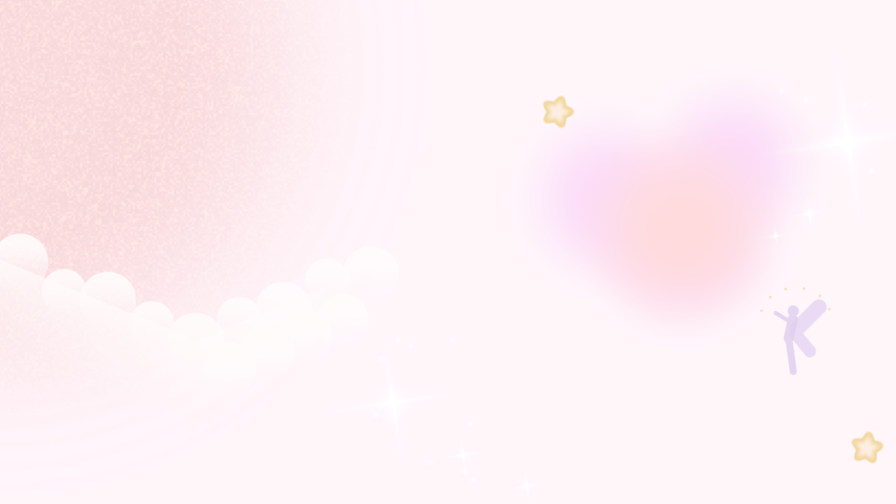
A Shadertoy shader for this background:

```glsl
const vec3 BLUSH_WHITE = vec3(1.0, 0.963, 0.982);
const vec3 ROSE = vec3(0.98, 0.86, 0.87);
const vec3 APRICOT = vec3(0.985, 0.91, 0.85);
const vec3 CLOUD = vec3(1.0, 0.985, 0.985);
const vec3 LILAC = vec3(0.985, 0.865, 0.975);
const vec3 PEACH = vec3(1.0, 0.86, 0.87);
const vec3 GOLD = vec3(0.94, 0.83, 0.57);
const vec3 CREAM = vec3(0.99, 0.93, 0.88);
const vec3 LAVENDER = vec3(0.89, 0.82, 0.95);

float hash(vec2 p) {
    vec3 q = fract(vec3(p.xyx) * 0.1031);
    q += dot(q, q.yzx + 33.33);
    return fract((q.x + q.y) * q.z);
}

float noise(vec2 p) {
    vec2 i = floor(p), f = fract(p);
    f = f * f * (3.0 - 2.0 * f);
    return mix(mix(hash(i), hash(i + vec2(1, 0)), f.x),
               mix(hash(i + vec2(0, 1)), hash(i + vec2(1, 1)), f.x), f.y);
}

mat2 rotation(float a) {
    return mat2(cos(a), sin(a), -sin(a), cos(a));
}

float cover(float d) {
    float aa = 1.0 / iResolution.y;
    return 1.0 - smoothstep(-aa, aa, d);
}

float blob(vec2 p, vec2 center, float radius) {
    return 1.0 - smoothstep(0.15 * radius, radius, length(p - center));
}

float capsule(vec2 p, vec2 a, vec2 b, float r) {
    vec2 v = b - a;
    return length(p - a - v * clamp(dot(p - a, v) / dot(v, v), 0.0, 1.0)) - r;
}

// Four tapered arms around a soft core
float sparkle(vec2 p, float size) {
    vec2 q = abs(p * rotation(0.15)) / size;
    vec2 taper = pow(max(1.0 - q, 0.0), vec2(1.5));
    vec2 arm = taper * exp(-q.yx * 32.0);
    return clamp(arm.x + arm.y + 0.5 * exp(-dot(q, q) * 30.0), 0.0, 1.0);
}

void paintPuff(inout vec3 col, vec2 p, vec2 center, float r) {
    vec2 q = p - center;
    float fade = smoothstep(-1.3 * r, 0.7 * r, q.y);
    col = mix(col, CLOUD, 0.9 * fade * cover(length(q) - r));
}

void paintStar(inout vec3 col, vec2 p, float turn) {
    float r = length(p);
    float edge = 0.028 + 0.005 * cos(5.0 * (atan(p.x, p.y) - turn));
    vec3 tint = mix(CREAM, GOLD, smoothstep(0.25, 0.95, r / edge));
    col = mix(col, tint, 0.9 * (1.0 - smoothstep(-0.004, 0.003, r - edge)));
}

void paintFairy(inout vec3 col, vec2 p) {
    float wings = min(capsule(p, vec2(0.004, 0.02), vec2(0.046, 0.062), 0.015),
                      capsule(p, vec2(0.0, 0.008), vec2(0.028, -0.026), 0.012));
    float body = length(p - vec2(-0.005, 0.054)) - 0.011;
    body = min(body, capsule(p, vec2(-0.006, 0.038), vec2(-0.014, 0.0), 0.010));
    body = min(body, capsule(p, vec2(-0.014, 0.0), vec2(-0.005, -0.066), 0.007));
    body = min(body, capsule(p, vec2(-0.01, 0.032), vec2(-0.04, 0.05), 0.004));
    col = mix(col, LAVENDER, 0.75 * cover(wings));
    col = mix(col, LAVENDER * 0.98, 0.8 * cover(body));
    // Gold dust
    for (float i = 0.0; i < 6.0; i++) {
        float a = 0.3 + i * 0.52;
        vec2 speck = vec2(0.07 * cos(a), 0.04 + 0.06 * sin(a));
        col = mix(col, GOLD, 0.6 * cover(length(p - speck) - 0.0025));
    }
}

void mainImage(out vec4 fragColor, in vec2 fragCoord) {
    vec2 p = fragCoord / iResolution.y;
    vec3 col = BLUSH_WHITE;

    // Grainy rose glow with faint outer rings
    float r = length(p - vec2(0.0, 0.87));
    float rose = 1.0 - smoothstep(0.3, 0.8, r);
    float grain = noise(p * 230.0);
    col = mix(col, mix(ROSE, APRICOT, 0.6 * smoothstep(0.6, 1.0, grain)), rose);
    col += 0.035 * rose * (grain - 0.5);
    float rings = smoothstep(0.6, 0.7, r) * (1.0 - smoothstep(0.84, 0.86, r));
    col.gb -= 0.006 * rings * (0.5 + 0.5 * cos(r * 150.0));

    // Cloud bank: haze under a V-shaped ridge, then two rows of puffs
    float ridge = 0.325 + 0.41 * abs(p.x - 0.39);
    float haze = smoothstep(-0.22, 0.0, p.y - ridge) * cover(p.y - ridge);
    col = mix(col, CLOUD, 0.7 * haze * (1.0 - smoothstep(0.55, 0.75, p.x)));
    for (float i = 0.0; i < 9.0; i++) {
        float x = 0.04 + 0.087 * i;
        float y = 0.325 + 0.41 * abs(x - 0.39) + 0.012 * cos(i * 2.7);
        paintPuff(col, p, vec2(x, y), 0.05 + 0.006 * cos(i * 3.1));
    }
    for (float i = 0.0; i < 4.0; i++)
        paintPuff(col, p, vec2(0.68 - 0.075 * i, 0.365 - 0.032 * i), 0.052);

    // Blurred heart with a warm middle
    float heart = 1.0 - (1.0 - blob(p, vec2(1.208, 0.606), 0.21))
                      * (1.0 - blob(p, vec2(1.454, 0.676), 0.20))
                      * (1.0 - blob(p, vec2(1.354, 0.525), 0.22));
    col = mix(col, LILAC, heart);
    col = mix(col, PEACH, blob(p, vec2(1.354, 0.545), 0.24));

    // White sparkles and scattered glints
    float light = sparkle(p - vec2(1.683, 0.718), 0.20) + sparkle(p - vec2(0.780, 0.201), 0.15);
    light += sparkle(p - vec2(1.606, 0.576), 0.045) + sparkle(p - vec2(1.539, 0.532), 0.03);
    light += sparkle(p - vec2(0.919, 0.097), 0.05) + sparkle(p - vec2(1.046, 0.035), 0.05);
    for (float i = 0.0; i < 14.0; i++) {
        vec2 offset = vec2(hash(vec2(i, 3.0)), hash(vec2(i, 8.0)));
        vec2 spot = i < 9.0 ? vec2(0.67, 0.02) + offset * vec2(0.34, 0.32)
                            : vec2(1.54, 0.62) + offset * vec2(0.20, 0.30);
        light += 0.8 * exp(-dot(p - spot, p - spot) * 40000.0);
    }
    col = mix(col, vec3(1.0), clamp(light, 0.0, 1.0));

    paintStar(col, p - vec2(1.106, 0.778), 0.3);
    paintStar(col, p - vec2(1.720, 0.111), 0.15);
    paintFairy(col, p - vec2(1.579, 0.329));
    fragColor = vec4(clamp(col, 0.0, 1.0), 1.0);
}
```
